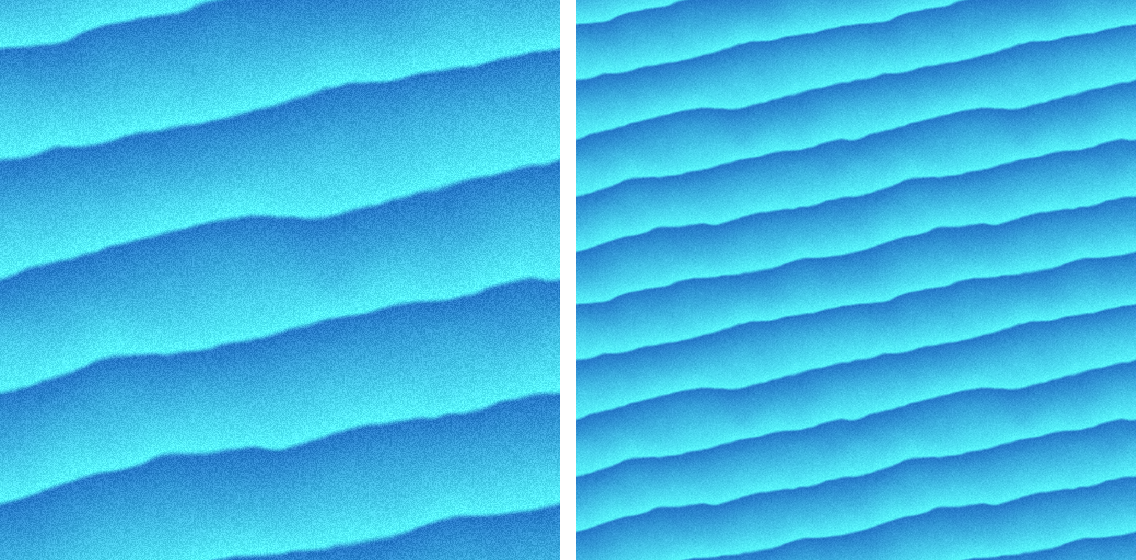
Left: one tile. Right: repeated 2 by 2.
Reproduce this pattern procedurally as a WebGL 1 fragment shader.

```glsl
precision highp float;

uniform vec2 u_resolution;

const float BANDS_DOWN = 5.0;     // bands crossed going up the canvas
const float BANDS_ACROSS = 1.0;   // bands the slope climbs across the width
const float BAND_OFFSET = 0.53;   // phase of the first edge at the left side
const float WOBBLE = 0.34;        // edge displacement, in band heights
const float WOBBLE_CELLS = 5.0;   // coarsest noise cells per side
const float EDGE_BLUR = 0.065;    // softness of each crest, in band heights
const float GRAIN_CELLS = 512.0;  // grain specks per side
const float GRAIN_STRENGTH = 0.13;
const vec3 DEEP_BLUE = vec3(0.15, 0.48, 0.79);
const vec3 BRIGHT_CYAN = vec3(0.35, 0.99, 1.0);

float hash(vec2 p) {
  vec3 q = fract(vec3(p.xyx) * 0.1031);
  q += dot(q, q.yzx + 33.33);
  return fract((q.x + q.y) * q.z);
}

// Value noise that wraps after the given number of cells
float wrappedNoise(vec2 p, float cells, float seed) {
  vec2 cell = floor(p);
  vec2 f = p - cell;
  f = f * f * (3.0 - 2.0 * f);
  vec2 lo = mod(cell, cells) + seed;
  vec2 hi = mod(cell + 1.0, cells) + seed;
  return mix(mix(hash(lo), hash(vec2(hi.x, lo.y)), f.x),
             mix(hash(vec2(lo.x, hi.y)), hash(hi), f.x), f.y);
}

// Layered noise centred on zero
float wobbleNoise(vec2 uv) {
  float sum = 0.0;
  float amplitude = 0.5;
  float cells = WOBBLE_CELLS;
  for (int i = 0; i < 4; i++) {
    sum += amplitude * (wrappedNoise(uv * cells, cells, 17.0 * float(i) + 5.0) - 0.5);
    amplitude *= 0.5;
    cells *= 2.0;
  }
  return sum;
}

void main() {
  vec2 uv = gl_FragCoord.xy / u_resolution;

  // Sloping bands with uneven edges
  float phase = BANDS_DOWN * uv.y - BANDS_ACROSS * uv.x - BAND_OFFSET;
  float height = fract(phase + WOBBLE * wobbleNoise(uv));

  // Bright at the foot of each band, fading to blue under the next edge
  float glow = (1.0 - height) * smoothstep(0.0, EDGE_BLUR, height);
  vec3 color = mix(DEEP_BLUE, BRIGHT_CYAN, glow);

  // Fine grain
  vec2 speck = mod(floor(uv * GRAIN_CELLS), GRAIN_CELLS);
  color += GRAIN_STRENGTH * (hash(speck + 91.0) - 0.5);

  gl_FragColor = vec4(clamp(color, 0.0, 1.0), 1.0);
}
```
